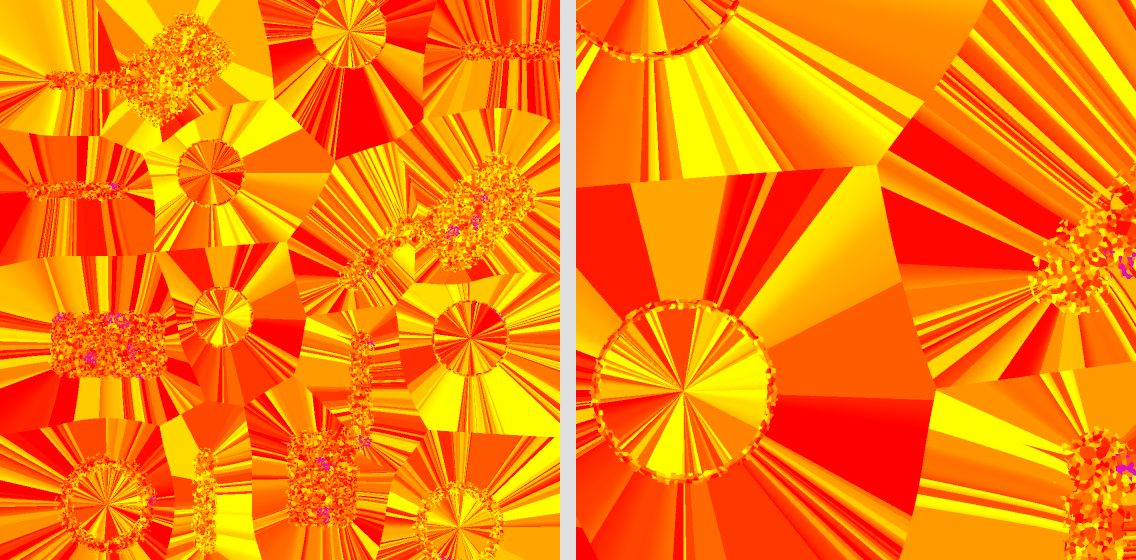
Left: the whole. Right: its middle third, enlarged.
Write a WebGL 1 fragment shader that draws this background.

```glsl
precision highp float;
// Fiery fans of red, orange and yellow shards bursting from grainy rings, bars and blocks.

uniform vec2 u_resolution;

#define GRID 4.0           // shapes per side
#define SCATTER 0.6        // how far shapes stray from their grid centre
#define SIDE_SHARDS 170.0  // shards per unit along straight sides
#define RING_SHARDS 13.0   // shards per radian around rings
#define CORNER_SHARDS 6.0  // shards per radian around corners
#define SPREAD 0.3         // how much straight sides fan out
#define GRAIN_WIDTH 0.02   // reach of the grain around an outline
#define GRAIN_SCALE 150.0  // coarse grains per unit
#define TINT 0.35          // colour drift between shapes
#define SEED 7.0

float hash(vec2 p) {
  vec3 q = fract(vec3(p.xyx) * vec3(0.1031, 0.1030, 0.0973));
  q += dot(q, q.yzx + 33.33);
  return fract((q.x + q.y) * q.z);
}

// Random value of the nearest jittered cell.
float cellular(vec2 p) {
  vec2 base = floor(p);
  float best = 9.0;
  float value = 0.0;
  for (int j = -1; j <= 1; j++) {
    for (int i = -1; i <= 1; i++) {
      vec2 id = base + vec2(float(i), float(j));
      vec2 d = id + vec2(hash(id + 3.7), hash(id + 91.3)) - p;
      float dist = dot(d, d);
      if (dist < best) {
        best = dist;
        value = hash(id + 47.1);
      }
    }
  }
  return value;
}

// Nearest shape: distance, position along its outline, seed, grain reach.
vec4 nearestShape(vec2 p) {
  vec4 best = vec4(9.0);
  for (int n = 0; n < 16; n++) {
    float k = float(n);
    float seed = k * 17.0 + SEED;
    vec2 cell = vec2(mod(k, GRID), floor(k / GRID));
    vec2 jitter = vec2(hash(vec2(seed, 1.0)), hash(vec2(seed, 2.0))) - 0.5;
    vec2 q = p - (cell + 0.5 + SCATTER * jitter) / GRID;
    float size = hash(vec2(seed, 3.0));
    float turn = hash(vec2(seed, 4.0));
    float kind = mod(k * 2.0 + cell.y, 5.0);
    bool ring = kind < 1.5;
    bool block = kind > 3.5;

    // Every shape is a rounded box; a ring has no straight sides.
    float angle = turn < 0.45 ? 0.0 : (turn < 0.8 ? 1.5708 : 0.75);
    float c = cos(angle), s = sin(angle);
    q = vec2(c * q.x + s * q.y, c * q.y - s * q.x);
    vec2 extent = vec2(0.05 + 0.05 * size, 0.0);
    float radius = 0.008;
    if (ring) {
      extent = vec2(0.0);
      radius = 0.045 + 0.045 * size;
    } else if (block) {
      extent = vec2(0.04 + 0.04 * size, 0.035);
      radius = 0.015;
    }

    float signedDist = length(q - clamp(q, -extent, extent)) - radius;
    float dist = ring ? abs(signedDist) : max(signedDist, 0.0);
    if (dist < best.x) {
      vec2 foot = extent * clamp(q / (extent + SPREAD * dist + 0.0001), -1.0, 1.0);
      vec2 away = q - foot + vec2(0.00001, 0.0);
      float along = (foot.x - 0.8 * foot.y) * SIDE_SHARDS
                  + atan(away.y, away.x) * (ring ? RING_SHARDS : CORNER_SHARDS);
      float inner = (ring && signedDist < 0.0) ? 400.0 : 0.0;
      float reach = (ring && size < 0.5) ? 0.2 : 0.5 + 0.5 * turn;
      best = vec4(dist, along, seed + inner, reach * GRAIN_WIDTH);
    }
  }
  return best;
}

// Shards of three widths with uneven borders; some carry a soft gradient.
float shard(float t, float seed) {
  t += 0.7 * sin(t + seed) + 0.25 * sin(2.3 * t + seed * 1.7) + 200.0;
  float wide = floor(t / 6.0);
  float split = hash(vec2(wide, seed + 5.0));
  float scale = split < 0.33 ? 1.0 / 6.0 : (split < 0.78 ? 1.0 : 3.0);
  float id = floor(t * scale);
  float tone = hash(vec2(id, seed + scale * 11.0));
  float slope = step(0.6, hash(vec2(id, seed + 8.0))) * 0.3;
  return mix(tone, split * 1.7 - floor(split * 1.7), 0.12) + slope * (fract(t * scale) - 0.5);
}

vec3 colourAt(vec2 p) {
  vec4 shape = nearestShape(p);
  float tone = shard(shape.y, shape.z);
  float coarse = cellular(p * GRAIN_SCALE);
  float fine = cellular(p * GRAIN_SCALE * 2.4 + 31.0);

  // Ragged grain hugs the outlines, with rare magenta specks.
  if (shape.x < shape.w * (0.15 + 0.55 * coarse + 0.4 * fine)) {
    tone = coarse < 0.35 ? fract(coarse * 13.7) : fine;
    float patchTone = cellular(p * 45.0);
    if (patchTone > 0.97 && fine > 0.6) return vec3(0.9, 0.05, 0.75);
    tone = mix(tone, patchTone, 0.2);
  }
  tone += TINT * (hash(vec2(shape.z, 6.0)) - 0.5);
  return vec3(1.0, clamp((tone - 0.5) * 1.12 + 0.5, 0.0, 1.0), 0.0);
}

void main() {
  // Four samples per pixel smooth the edges.
  vec3 colour = vec3(0.0);
  for (int n = 0; n < 4; n++) {
    vec2 offset = vec2(mod(float(n), 2.0), floor(float(n) / 2.0)) * 0.5 - 0.25;
    colour += colourAt((gl_FragCoord.xy + offset) / u_resolution);
  }
  gl_FragColor = vec4(colour * 0.25, 1.0);
}
```
